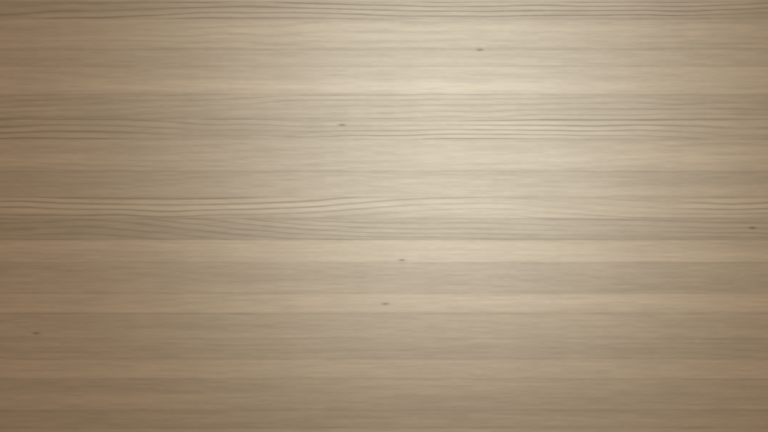
A Shadertoy shader for this texture:

```glsl
// Pale horizontal wood planks with fine wavy grain under a soft off-centre light.

const vec3 SHADE_COLOR = vec3(0.495, 0.405, 0.305);
const vec3 LIGHT_COLOR = vec3(0.835, 0.790, 0.705);
const vec2 LIGHT_POS = vec2(0.59, 0.71);   // fraction of the canvas
const float LIGHT_FALLOFF = 2.1;
const float PLANK_ROWS = 18.0;
const float EDGE_JITTER = 0.5;
const float PLANK_CONTRAST = 0.09;
const float RING_DENSITY = 75.0;
const float RING_CONTRAST = 0.13;
const float FIBRE_CONTRAST = 0.075;
const float STREAK_CONTRAST = 0.07;
const float SEAM_CONTRAST = 0.035;
const int SPECKS = 6;
const float TAU = 6.2831853;

float hash(vec2 p) {
    return fract(sin(dot(p, vec2(127.1, 311.7))) * 43758.5453);
}

float noise(vec2 p) {
    vec2 cell = floor(p);
    vec2 f = fract(p);
    f = f * f * (3.0 - 2.0 * f);
    float low = mix(hash(cell), hash(cell + vec2(1.0, 0.0)), f.x);
    float high = mix(hash(cell + vec2(0.0, 1.0)), hash(cell + vec2(1.0)), f.x);
    return mix(low, high, f.y);
}

// Brightness offset of one plank: tone, broad streaks and growth rings
float plankShade(float row, vec2 p) {
    float seed = hash(vec2(row, 3.7));
    vec2 q = p + vec2(seed * 37.0, row * 2.3);

    float tone = (hash(vec2(row, 9.2)) - 0.5) * PLANK_CONTRAST;
    float streak = noise(q * vec2(1.2, 45.0)) - 0.5;

    // Rings bend slowly along the plank, with a small ripple on top
    float bend = 3.5 * noise(q * vec2(1.7, 9.0)) + 0.5 * noise(q * vec2(9.0, 30.0));
    float slope = (hash(vec2(row, 5.1)) - 0.5) * 4.0;
    float phase = q.y * RING_DENSITY + bend + slope * p.x;
    float ring = pow(0.5 + 0.5 * sin(TAU * phase), 2.5);
    float figure = smoothstep(0.3, 0.85, hash(vec2(row, 1.4)));
    float patches = smoothstep(0.2, 0.75, noise(q * vec2(2.5, 22.0)));
    float strength = mix(0.12, 1.0, figure) * mix(0.2, 1.0, patches);

    return tone + streak * STREAK_CONTRAST - (ring - 0.33) * strength * RING_CONTRAST;
}

// Tiny dark knots, longer than they are tall
float specks(vec2 p, float aspect) {
    float dark = 0.0;
    for (int i = 0; i < SPECKS; i++) {
        float id = float(i);
        vec2 center = vec2(hash(vec2(id, 21.0)) * aspect, hash(vec2(id, 47.0)));
        vec2 d = (p - center) / vec2(0.008, 0.003);
        dark += exp(-dot(d, d));
    }
    return dark;
}

void mainImage(out vec4 fragColor, in vec2 fragCoord) {
    float aspect = iResolution.x / iResolution.y;
    vec2 p = fragCoord / iResolution.y;

    // Nearest plank boundary, blended over about one pixel
    float v = p.y * PLANK_ROWS;
    float row = floor(v + 0.5);
    float edge = v - row - (hash(vec2(row, 6.3)) - 0.5) * EDGE_JITTER;
    float soft = PLANK_ROWS / iResolution.y;
    float shade = mix(plankShade(row - 1.0, p), plankShade(row, p),
                      smoothstep(-soft, soft, edge));
    shade -= SEAM_CONTRAST * exp(-pow(edge / 0.06, 2.0));

    // Fine fibres and pores
    float fibre = 0.65 * noise(p * vec2(18.0, 190.0)) + 0.35 * noise(p * vec2(75.0, 280.0));
    shade += (fibre - 0.5) * FIBRE_CONTRAST;
    shade -= 0.2 * specks(p, aspect);

    // Soft pool of light
    vec2 toLight = p - LIGHT_POS * vec2(aspect, 1.0);
    float light = exp(-LIGHT_FALLOFF * dot(toLight, toLight));
    vec3 color = mix(SHADE_COLOR, LIGHT_COLOR, light) * (1.0 + shade);

    fragColor = vec4(clamp(color, 0.0, 1.0), 1.0);
}
```
